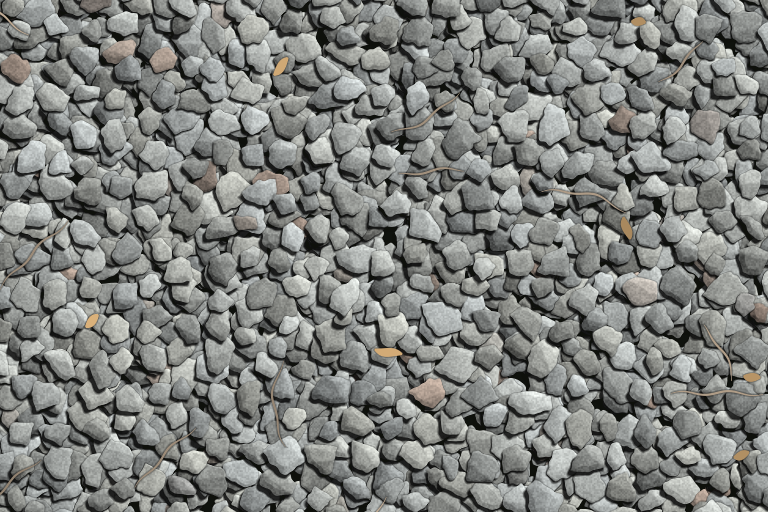
Reproduce this texture procedurally as a Shadertoy shader.

```glsl
// Sunlit bed of angular grey gravel with dark gaps, dry twigs and a few fallen leaves.

const float ROCKS_PER_HEIGHT = 15.5;
const int ROCK_LAYERS = 6;
const int ROCK_SIDES = 6;
const float EDGE_HARDNESS = 32.0;
const vec2 LAYER_SHIFT = vec2(0.755, 0.57);
const vec2 LIGHT_DIR = vec2(0.6, 0.8);
const vec3 GAP_COLOR = vec3(0.06, 0.07, 0.05);
const vec3 TWIG_COLOR = vec3(0.74, 0.66, 0.57);
const vec3 LEAF_COLOR = vec3(0.84, 0.68, 0.47);

// Integer hash: three random values in 0..1 for a cell and a seed
vec3 hash3(vec2 cell, float seed) {
    uvec3 v = uvec3(ivec3(vec3(cell, seed))) * 1664525u + 1013904223u;
    v.x += v.y * v.z; v.y += v.z * v.x; v.z += v.x * v.y;
    v ^= v >> 16u;
    v.x += v.y * v.z; v.y += v.z * v.x; v.z += v.x * v.y;
    return vec3(v >> 8u) * exp2(-24.0);
}

float valueNoise(vec2 p, float seed) {
    vec2 i = floor(p), f = fract(p);
    f = f * f * (3.0 - 2.0 * f);
    float bottom = mix(hash3(i, seed).x, hash3(i + vec2(1, 0), seed).x, f.x);
    float top = mix(hash3(i + vec2(0, 1), seed).x, hash3(i + vec2(1, 1), seed).x, f.x);
    return mix(bottom, top, f.y);
}

float coverage(float d, float blur) {
    return clamp(0.5 - d / blur, 0.0, 1.0);
}

// Convex polygon with worn corners: xy = blended side normal, z = distance
vec3 rockShape(vec2 q, vec2 cell, float seed, float radius, float stretch, float turn) {
    vec3 sum = vec3(0.0);
    for (int i = 0; i < ROCK_SIDES; i++) {
        vec3 h = hash3(cell, seed + float(i));
        float a = 6.28318 * (float(i) + 0.8 * (h.x - 0.5)) / float(ROCK_SIDES);
        float reach = radius * mix(0.78, 1.14, h.y) * length(vec2(stretch * cos(a), sin(a) / stretch));
        vec2 n = vec2(cos(a + turn), sin(a + turn));
        sum += vec3(n, 1.0) * exp(EDGE_HARDNESS * (dot(q, n) - reach));
    }
    return vec3(sum.xy / sum.z, log(sum.z) / EDGE_HARDNESS);
}

// Flat top, bevelled sides and one crease, lit from the side
vec3 rockColor(vec2 q, vec3 shape, vec3 look, vec3 form, float grain) {
    float bevelWidth = mix(0.01, 0.15, form.x);
    float bevel = smoothstep(-bevelWidth - 0.05, -bevelWidth, shape.z);
    float creaseAngle = 6.28318 * form.y;
    vec2 creaseDir = vec2(cos(creaseAngle), sin(creaseAngle));
    float crease = smoothstep(-0.04, 0.04, dot(q, creaseDir) - 0.1) - 0.5;
    float tone = mix(0.49, 0.74, look.x) + grain;
    tone += bevel * (dot(shape.xy, LIGHT_DIR) * 0.12 - 0.02);
    tone += crease * dot(creaseDir, LIGHT_DIR) * 0.12 + 0.08 * dot(q, LIGHT_DIR);
    vec3 tint = mix(vec3(1.0, 1.01, 0.97), vec3(0.98, 1.01, 1.01), look.y);
    tint = mix(tint, vec3(0.93, 0.83, 0.76), smoothstep(0.96, 1.0, look.z));
    return tone * tint;
}

// One grid of scattered rocks, each casting a shadow on what lies below
vec3 addRocks(vec3 color, vec2 p, float seed, float grain, float px) {
    vec2 home = floor(p);
    for (int y = -1; y <= 1; y++)
    for (int x = -1; x <= 1; x++) {
        vec2 cell = home + vec2(x, y);
        vec3 place = hash3(cell, seed), form = hash3(cell, seed + 1.0);
        vec3 look = hash3(cell, seed + 2.0);
        vec2 q = p - cell - mix(vec2(0.16), vec2(0.84), place.xy);
        if (dot(q, q) > 1.0) continue;
        float radius = mix(0.29, 0.49, form.z);
        float stretch = mix(1.0, 1.32, fract(look.x * 7.0));
        float turn = 6.28318 * place.z;
        vec2 shadowShift = LIGHT_DIR * mix(0.05, 0.17, form.x);
        vec3 shape = rockShape(q, cell, seed + 3.0, radius, stretch, turn);
        vec3 shadow = rockShape(q + shadowShift, cell, seed + 3.0, radius, stretch, turn);
        color *= mix(1.0, 0.18, coverage(shadow.z, px + 0.03));
        color *= mix(0.75, 1.0, smoothstep(0.0, 0.05, shape.z));
        color = mix(color, rockColor(q, shape, look, form, grain), coverage(shape.z, px));
    }
    return color;
}

// Bent slivers: thin ones are twigs, wide ones are leaves
vec3 addLitter(vec3 color, vec2 p, float seed, float chance, vec2 halfSize, vec3 tint, float px) {
    vec2 home = floor(p);
    for (int y = -1; y <= 1; y++)
    for (int x = -1; x <= 1; x++) {
        vec2 cell = home + vec2(x, y);
        vec3 place = hash3(cell, seed), form = hash3(cell, seed + 1.0);
        if (form.x > chance) continue;
        float a = 6.28318 * place.z;
        vec2 q = mat2(cos(a), -sin(a), sin(a), cos(a)) * (p - cell - place.xy);
        vec2 size = halfSize * vec2(mix(0.5, 1.1, form.y), 1.0);
        float bend = (form.z - 0.5) * 1.6 * q.x * q.x + 0.015 * sin(q.x * 17.0);
        float width = size.y * (1.0 - 0.8 * q.x * q.x / (size.x * size.x));
        float d = max(abs(q.y - bend) - width, abs(q.x) - size.x);
        color *= mix(1.0, 0.6, coverage(d - 0.008, px * 2.0));
        color = mix(color, tint * (0.9 + 0.3 * (place.x - 0.5)), coverage(d, px));
    }
    return color;
}

void mainImage(out vec4 fragColor, in vec2 fragCoord) {
    vec2 uv = fragCoord / iResolution.y;
    float px = 1.0 / iResolution.y;
    vec2 p = uv * ROCKS_PER_HEIGHT;

    // Rough outlines and mineral grain
    vec2 rough = vec2(valueNoise(p * 6.0, 900.0), valueNoise(p * 6.0, 901.0)) - 0.5;
    float grain = 0.08 * (valueNoise(p * 4.0, 902.0) - 0.5);
    grain += 0.14 * (valueNoise(p * 21.0, 903.0) - 0.5);

    // Rocks from the bottom up
    vec3 color = GAP_COLOR;
    for (int i = 0; i < ROCK_LAYERS; i++)
        color = addRocks(color, p + 0.08 * rough + float(i) * LAYER_SHIFT,
                         20.0 * float(i), grain, px * ROCKS_PER_HEIGHT);
    color = max(color, GAP_COLOR * 0.9);

    // Dry plant litter
    color = addLitter(color, uv * 4.0, 500.0, 0.55, vec2(0.36, 0.009), TWIG_COLOR, px * 4.0);
    color = addLitter(color, uv * 5.0, 510.0, 0.13, vec2(0.13, 0.045), LEAF_COLOR, px * 5.0);
    fragColor = vec4(color, 1.0);
}
```
